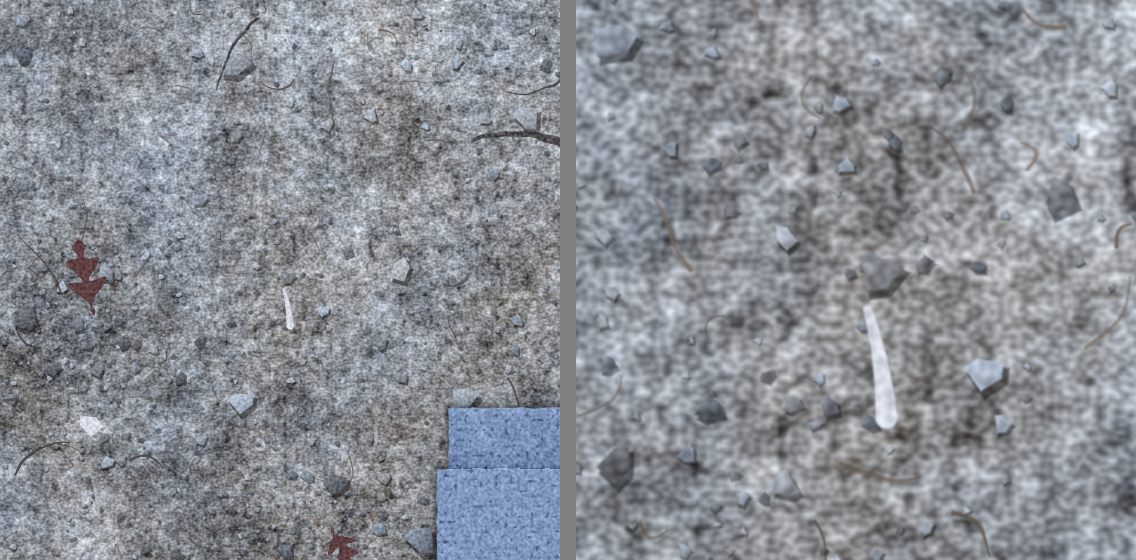
Left, the full canvas; right, a detail of the centre.
Write a three.js fragment shader that draws this texture.

```glsl
// Grey trodden soil with stones, twigs and dead leaves, and blue-grey paving blocks in a corner.
varying vec2 vUv;

const vec3 SOIL_DARK = vec3(0.27, 0.27, 0.28);
const vec3 SOIL_LIGHT = vec3(0.64, 0.66, 0.69);
const vec3 WARM_TINT = vec3(0.03, 0.0, -0.035);
const vec3 TWIG = vec3(0.27, 0.25, 0.26);
const vec3 NEEDLE = vec3(0.43, 0.37, 0.33);
const vec3 LEAF = vec3(0.37, 0.25, 0.26);
const vec3 CHIP = vec3(0.84, 0.86, 0.90);
const vec3 PAVER_LIGHT = vec3(0.56, 0.65, 0.81);
const vec3 PAVER_DARK = vec3(0.41, 0.50, 0.66);
const vec2 PAVER_LOW = vec2(0.780, 0.163);
const vec2 PAVER_HIGH = vec2(0.801, 0.272);
const float SOIL_MEAN = 0.575;
const float EDGE = 0.0013;
const float TAU = 6.2831853;

vec4 hash4(vec2 p) {
  vec4 q = fract(p.xyxy * vec4(0.1031, 0.1030, 0.0973, 0.1099));
  q += dot(q, q.wzxy + 33.33);
  return fract((q.xxyz + q.yzzw) * q.zywx);
}

vec2 heading(float turn) { return vec2(cos(TAU * turn), sin(TAU * turn)); }
float slope(vec2 cell, vec2 offset) { return dot(heading(hash4(cell).x), offset); }

float noise(vec2 p) {
  vec2 i = floor(p), f = fract(p), e = vec2(1.0, 0.0);
  vec2 u = f * f * f * (f * (f * 6.0 - 15.0) + 10.0);
  return mix(mix(slope(i, f), slope(i + e, f - e), u.x),
             mix(slope(i + e.yx, f - e.yx), slope(i + 1.0, f - 1.0), u.x), u.y);
}

float cover(float d) { return 1.0 - smoothstep(-EDGE, EDGE, d); }
float blob(vec2 q) { return exp(-dot(q, q)); }

// How much debris gathers at a place
float litter(vec2 p) {
  return blob((p - vec2(0.08, 0.38)) / vec2(0.22, 0.17)) + blob((p - vec2(0.6, 0.06)) / vec2(0.2, 0.12));
}

// Bent, tapering stroke from a to b
float stroke(vec2 p, vec2 a, vec2 b, float bend, float width) {
  vec2 axis = b - a;
  float t = clamp(dot(p - a, axis) / dot(axis, axis), 0.0, 1.0);
  vec2 side = normalize(vec2(-axis.y, axis.x));
  return length(p - a - axis * t - side * bend * 4.0 * t * (1.0 - t)) - width * (1.0 - 0.6 * t);
}

// Lobed leaf along the axis from a to b
float leaf(vec2 p, vec2 a, vec2 b, float width) {
  vec2 axis = b - a;
  float len = length(axis);
  float across = abs(dot(p - a, vec2(-axis.y, axis.x)) / len);
  float t = clamp(dot(p - a, axis) / (len * len), 0.0, 1.0);
  float lobes = 0.62 + 0.38 * cos(TAU * (3.5 * t - across / len * 2.0));
  return across - width * sin(0.5 * TAU * t) * lobes + 0.002;
}

// Stone with five uneven sides
float stone(vec2 q, float radius, vec4 h) {
  float d = -1.0;
  for (int k = 0; k < 5; k++) {
    float s = float(k);
    vec2 side = heading((s + 0.6 * fract(h.w * 7.0 + s * 0.37)) * 0.2 + h.z);
    d = max(d, dot(q, side) - radius * (0.65 + 0.45 * fract(h.y * 9.0 + s * 0.62)));
  }
  return d;
}

vec3 addStones(vec3 base, vec2 p, float cells, float chance, float grain) {
  for (int n = 0; n < 9; n++) {
    vec2 cell = floor(p * cells) + vec2(mod(float(n), 3.0), floor(float(n) / 3.0)) - 1.0;
    vec4 h = hash4(cell + cells * 3.0), k = hash4(cell + cells * 5.0 + 17.0);
    vec2 centre = (cell + 0.2 + 0.6 * h.yz) / cells;
    if (h.x > chance * (0.6 + 1.8 * litter(centre))) continue;
    float radius = (0.12 + 0.2 * k.x * k.x) / cells;
    vec2 q = p - centre;
    float shade = cover(stone(q + vec2(-0.25, 0.4) * radius, radius * 1.1, k));
    float light = mix(0.25, 1.15, k.y) + 0.22 * dot(q, vec2(-0.5, 0.8)) / radius + 0.5 * grain;
    vec3 face = mix(SOIL_DARK, SOIL_LIGHT, light) - WARM_TINT * k.z;
    base = mix(base * (1.0 - 0.42 * shade), face, cover(stone(q, radius, k)));
  }
  return base;
}

vec3 addTwigs(vec3 base, vec2 p, float cells, float chance, float width, vec3 tint) {
  for (int n = 0; n < 9; n++) {
    vec2 cell = floor(p * cells) + vec2(mod(float(n), 3.0), floor(float(n) / 3.0)) - 1.0;
    vec4 h = hash4(cell + cells * 7.0), k = hash4(cell + cells * 11.0 + 5.0);
    vec2 centre = (cell + 0.2 + 0.6 * h.yz) / cells;
    if (h.x > chance * (0.6 + 1.6 * litter(centre))) continue;
    vec2 reach = heading(h.w) * (0.15 + 0.45 * k.x) / cells;
    float d = stroke(p, centre - reach, centre + reach, (k.y - 0.5) * 0.35 / cells, width * (0.6 + 0.8 * k.z));
    base = mix(base, tint * (0.8 + 0.5 * k.w), cover(d) * (0.55 + 0.4 * k.y));
  }
  return base;
}

vec3 soil(vec2 p) {
  float tone = SOIL_MEAN + 0.05 * (p.y - 0.5) - 0.08 * litter(p), frequency = 4.0, amplitude = 0.12;
  for (int i = 0; i < 6; i++) {
    tone += amplitude * noise(p * vec2(1.0, 1.2) * frequency + float(i) * 19.0);
    frequency *= 2.15;
    amplitude *= 1.16;
  }
  tone -= 0.16 * smoothstep(0.25, 0.5, noise(p * 58.0 + 7.0));
  float warmth = 0.3 * (p.x - p.y) + noise(p * 5.0 + 3.0) + 0.6 * noise(p * 23.0);
  return mix(SOIL_DARK, SOIL_LIGHT, max((tone - 0.27) / 0.39, -0.3)) + WARM_TINT * warmth;
}

float block(vec2 p, vec2 corner) { return max(corner.x - p.x, p.y - corner.y); }

vec3 addPavers(vec3 base, vec2 p, float grain) {
  vec2 q = p + 0.003 * noise(p * 50.0);
  float low = block(q, PAVER_LOW), high = block(q, PAVER_HIGH), outer = min(low, high);
  base *= 1.0 - 0.4 * exp(-max(outer, 0.0) * 90.0);
  float stain = mix(0.7 * noise(p * 18.0) + 5.0 * (p.y - 0.225), 0.1, cover(low));
  vec3 face = mix(PAVER_DARK, PAVER_LIGHT, 0.52 + stain + 1.1 * grain + 0.7 * noise(p * 75.0));
  face *= 1.0 - 0.32 * smoothstep(0.25, 0.5, noise(p * 110.0 + 31.0));
  face += exp(-abs(low) * 420.0) * cover(high) * (low < 0.0 ? 0.07 : -0.16);
  return mix(base, face, cover(outer));
}

void main() {
  vec2 p = vUv, bent = p + 0.006 * vec2(noise(p * 28.0), noise(p * 28.0 + 40.0));
  float grain = noise(p * 170.0 + 50.0);
  // Scattered debris, fine to coarse
  vec3 color = addTwigs(soil(p), bent, 22.0, 0.3, 0.0013, NEEDLE);
  color = addStones(color, p, 64.0, 0.22, grain);
  color = addStones(color, p, 30.0, 0.16, grain);
  color = addTwigs(color, bent, 9.0, 0.28, 0.0022, TWIG);
  color = addStones(color, p, 13.0, 0.13, grain);
  // Long twigs, dead leaves, pale splinter
  float twigs = min(stroke(bent, vec2(1.02, 0.738), vec2(0.845, 0.752), -0.016, 0.009),
                    stroke(bent, vec2(0.46, 0.966), vec2(0.388, 0.84), -0.014, 0.003));
  color = mix(color, TWIG * (1.0 + grain), cover(twigs) * 0.9);
  float leaves = min(leaf(bent, vec2(0.168, 0.435), vec2(0.138, 0.58), 0.038),
                     leaf(bent, vec2(0.59, 0.06), vec2(0.635, -0.02), 0.03));
  color = mix(color, LEAF * (1.0 + 0.5 * grain), cover(leaves));
  float chips = min(stone(p - vec2(0.16, 0.243), 0.019, vec4(0.4)),
                    stroke(p, vec2(0.518, 0.418), vec2(0.507, 0.482), -0.002, 0.0065));
  color = mix(color, CHIP * (1.0 + 0.2 * grain), cover(chips));
  gl_FragColor = vec4(addPavers(color, p, grain), 1.0);
}
```
